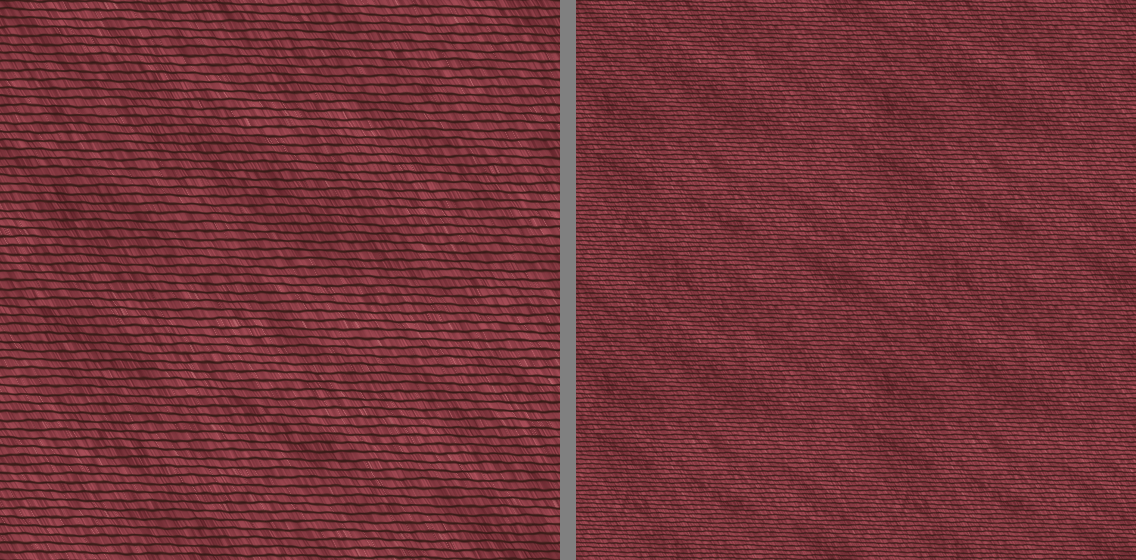
Left, the tile; right, the same tile 2 across and 2 down.
Write a WebGL 2 fragment shader that draws this texture.

```glsl
#version 300 es
precision highp float;
// Red ribbed cloth: thin dark cords across rows of fine leaning fibres.

uniform vec2 u_resolution;
out vec4 fragColor;

const float TAU = 6.2831853;
const float ROWS = 64.0;            // ribs from bottom to top
const float DROP = 1.0;             // whole rows each cord falls across the canvas
const float LEAN = 0.6;             // sideways shift of a fibre per unit of height
const float FINE_FIBRES = 380.0;    // fibres across, per row
const float BROAD_FIBRES = 130.0;
const float CORD_CORE = 0.04;       // half widths, in rows
const float CORD_EDGE = 0.21;
const vec3 CORD = vec3(0.225, 0.115, 0.095);
const vec3 DEEP_RED = vec3(0.395, 0.150, 0.175);
const vec3 LIGHT_RED = vec3(0.635, 0.290, 0.330);
const vec3 PALE_FIBRE = vec3(0.760, 0.440, 0.460);

float hash(vec2 p) {
    vec3 q = fract(p.xyx * 0.1031);
    q += dot(q, q.yzx + 33.33);
    return fract((q.x + q.y) * q.z);
}

// Value noise on a grid that wraps after "cells" cells.
float wrappedNoise(vec2 p, vec2 cells) {
    p *= cells;
    vec2 i = floor(p);
    vec2 f = smoothstep(0.0, 1.0, p - i);
    vec2 a = mod(i, cells);
    vec2 b = mod(i + 1.0, cells);
    float low = mix(hash(a), hash(vec2(b.x, a.y)), f.x);
    float high = mix(hash(vec2(a.x, b.y)), hash(b), f.x);
    return mix(low, high, f.y);
}

// Random value of one fibre; a row continues into its neighbour at the side edge.
float fibreValue(float index, float row, float count, float seed) {
    float turn = floor(index / count);
    float wrappedRow = mod(row - turn * DROP, ROWS);
    return hash(vec2(index - turn * count + seed, wrappedRow + seed));
}

// Soft blend between neighbouring fibres.
float fibres(float across, float row, float count, float seed) {
    float p = across * count;
    float i = floor(p);
    return mix(fibreValue(i, row, count, seed),
               fibreValue(i + 1.0, row, count, seed),
               smoothstep(0.0, 1.0, p - i));
}

// Slight unevenness of the cords, in rows.
float wobble(vec2 p) {
    return 0.07 * sin(TAU * (5.0 * p.x + 13.0 * p.y))
         + 0.05 * sin(TAU * (14.0 * p.x - 21.0 * p.y) + 1.3)
         + 0.03 * sin(TAU * (37.0 * p.x + 29.0 * p.y) + 4.1);
}

void main() {
    vec2 uv = gl_FragCoord.xy / u_resolution;
    float pixel = ROWS / u_resolution.y;

    // Row number and height within the row
    float rise = uv.y * ROWS + uv.x * DROP + wobble(uv);
    float row = floor(rise);
    float height = rise - row;
    float across = uv.x + LEAN * (height - 0.5) / ROWS;

    // Slanted patches that run through many rows
    vec2 slanted = vec2(uv.x + uv.y, uv.y);
    float patches = 0.6 * wrappedNoise(slanted, vec2(12.0, 5.0))
                  + 0.4 * wrappedNoise(slanted, vec2(46.0, 15.0));

    // Fibres, stronger where the cloth is worn
    float fine = fibres(across, row, FINE_FIBRES, 7.0);
    float broad = fibres(across, row, BROAD_FIBRES, 53.0);
    float wear = mix(0.45, 0.85, wrappedNoise(slanted, vec2(23.0, 9.0)));
    float tone = 0.5 + wear * (fine - 0.5) + 0.35 * (broad - 0.5)
               + 0.65 * (patches - 0.5);

    // Rounded rib, a little duller under the upper cord
    tone += 0.10 * sin(0.5 * TAU * height) - 0.16 * height;
    vec3 color = mix(DEEP_RED, LIGHT_RED, clamp(tone, -0.2, 1.2));

    // Sparse pale fibres
    float pale = smoothstep(0.88, 0.99, fibres(across, row, FINE_FIBRES, 131.0));
    color = mix(color, PALE_FIBRE, 0.65 * pale * smoothstep(0.4, 0.7, patches));

    // Dark cords between the rows
    float toCord = min(height, 1.0 - height);
    float cord = 1.0 - smoothstep(CORD_CORE - 0.25 * pixel, CORD_EDGE + 0.25 * pixel, toCord);
    color = mix(color, CORD * (0.9 + 0.2 * broad), cord);

    fragColor = vec4(color, 1.0);
}
```
